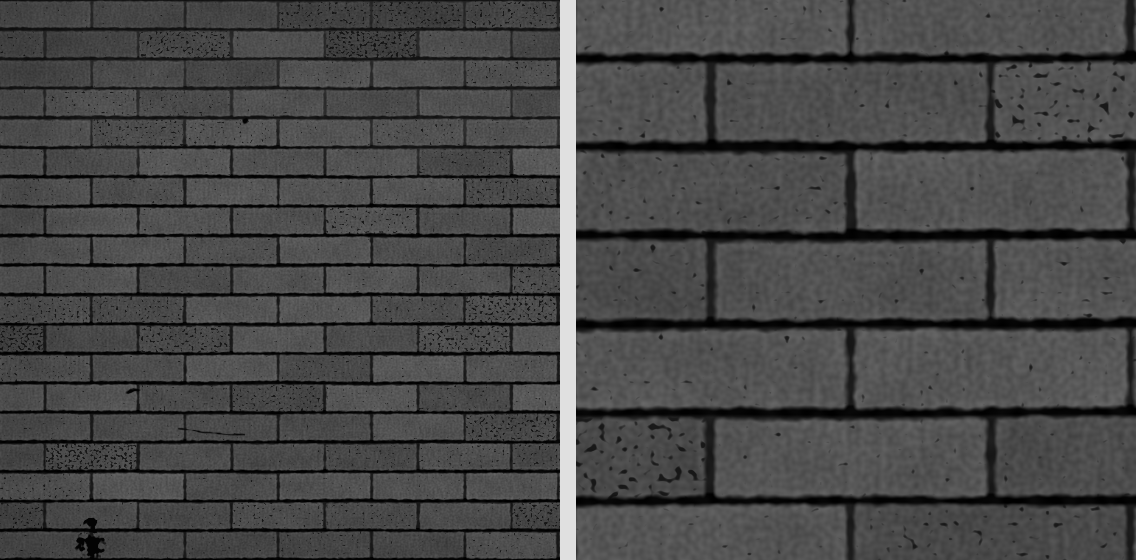
Left: the whole. Right: its middle third, enlarged.
This texture is drawn by a Shadertoy shader. Its source:

```glsl
// Dark grey running-bond brick wall: 19 courses of 6 bricks, every other course
// shifted by half a brick. Rounded boxes give the bricks; gradient noise gives
// the worn edges, the pits that vary from brick to brick, and the soot stains.

vec2 hash2(vec2 p) {
    vec3 q = fract(vec3(p.xyx) * vec3(0.1031, 0.1030, 0.0973));
    q += dot(q, q.yzx + 33.33);
    return fract((q.xx + q.yz) * q.zy);
}

float cornerSlope(vec2 cell, vec2 offset, vec2 f) {
    float angle = 6.2832 * hash2(cell + offset + 71.0).x;
    return dot(vec2(cos(angle), sin(angle)), f - offset);
}

float gradientNoise(vec2 p) {
    vec2 i = floor(p), f = p - i;
    vec2 w = f * f * f * (f * (f * 6.0 - 15.0) + 10.0);
    float low = mix(cornerSlope(i, vec2(0, 0), f), cornerSlope(i, vec2(1, 0), f), w.x);
    float high = mix(cornerSlope(i, vec2(0, 1), f), cornerSlope(i, vec2(1, 1), f), w.x);
    return mix(low, high, w.y);
}

float roundedBox(vec2 p, vec2 halfSize, float radius) {
    vec2 q = abs(p) - halfSize + radius;
    return length(max(q, 0.0)) + min(max(q.x, q.y), 0.0) - radius;
}

float segment(vec2 p, vec2 a, vec2 b) {
    vec2 ab = b - a;
    return length(p - a - ab * clamp(dot(p - a, ab) / dot(ab, ab), 0.0, 1.0));
}

// Soot blot, crack and chips, from 0 (clean) to 1 (black)
float stains(vec2 uv, float pixel) {
    float ragged = gradientNoise(uv * 75.0) + 0.5 * gradientNoise(uv * 160.0);
    float blot = length((uv - vec2(0.163, 0.026)) / vec2(0.021, 0.03)) - 0.75 + 1.1 * ragged;
    float drip = length((uv - vec2(0.162, 0.066)) / vec2(0.015, 0.007)) - 0.7 + 1.2 * ragged;
    vec2 bent = uv + 0.003 * gradientNoise(uv * 45.0);
    float crack = segment(bent, vec2(0.32, 0.235), vec2(0.38, 0.226));
    crack = min(crack, segment(bent, vec2(0.38, 0.226), vec2(0.435, 0.223)));
    crack += 0.0012 * ragged - 0.0009;
    float chip = min(length(uv - vec2(0.438, 0.784)) - 0.005,
                     segment(bent, vec2(0.23, 0.3), vec2(0.245, 0.303)) - 0.003);
    chip += 0.003 * ragged;
    float mark = 1.0 - smoothstep(-0.1, 0.25, min(blot, drip));
    return max(mark, 1.0 - smoothstep(-pixel, pixel, min(crack, chip)));
}

void mainImage(out vec4 fragColor, in vec2 fragCoord) {
    vec2 uv = fragCoord / iResolution.xy;
    float pixel = 1.0 / iResolution.y;

    // Running-bond grid with slightly wavy courses
    vec2 grid = uv * vec2(6.0, 19.0);
    grid.y += 0.035 * gradientNoise(uv * vec2(7.0, 19.0));
    grid.x += 0.02 + 0.5 * mod(floor(grid.y), 2.0);
    vec2 id = floor(grid), f = grid - id;
    vec2 tint = hash2(id + 5.0), wear = hash2(id + 43.0);

    // Brick outline, measured in course heights
    vec2 local = (f - 0.5) * vec2(19.0 / 6.0, 1.0);
    local += 0.025 * (wear - 0.5);
    float edge = roundedBox(local, vec2(1.535, 0.442), 0.04);
    edge += 0.035 * gradientNoise(uv * 75.0) + 0.02 * gradientNoise(uv * 180.0);
    float soft = max(0.035, 19.0 * pixel * 0.8);
    float brick = 1.0 - smoothstep(-soft, soft, edge);

    // Mortar: black shadow under each brick, paler in the upper courses
    float fromBed = f.y - step(0.5, f.y);
    float shadow = smoothstep(-0.06, -0.01, fromBed) * (1.0 - smoothstep(0.07, 0.11, fromBed));
    float pale = smoothstep(0.66, 0.82, uv.y + 0.1 * gradientNoise(uv * 6.0));
    float mortar = mix(0.10, 0.012, shadow) + 0.07 * pale;
    mortar += 0.04 * gradientNoise(uv * 110.0);

    // Brick face: tone, blotches, upright brush strokes and grain
    float face = mix(0.285, 0.345, tint.x);
    face += 0.03 * gradientNoise(uv * vec2(18.0, 30.0) + 9.0 * tint);
    face += 0.035 * gradientNoise(uv * vec2(210.0, 50.0));
    face += 0.06 * gradientNoise(uv * 256.0 + 17.3);
    face += 0.02 * smoothstep(-0.12, -0.04, edge);

    // Dark pits, dense on a few bricks
    float density = pow(wear.x, 3.5);
    float grain = gradientNoise(uv * vec2(200.0, 225.0) + 31.7)
                + 0.25 * gradientNoise(uv * 95.0);
    float level = mix(0.42, 0.06, density);
    float pits = smoothstep(level, level + 0.28, grain);
    face *= 1.0 - 0.1 * density;
    face = mix(face, 0.06, 0.85 * pits);

    // Assemble, then darken toward the left and top edges
    float shade = mix(mortar, face, brick);
    shade = mix(shade, 0.012, stains(uv, pixel));
    shade *= mix(0.87, 1.0, smoothstep(0.0, 0.25, uv.x));
    shade *= mix(1.0, 0.88, smoothstep(0.75, 1.0, uv.y));
    shade *= mix(0.92, 1.0, smoothstep(0.0, 0.15, uv.y));
    fragColor = vec4(vec3(max(shade, 0.0)), 1.0);
}
```
